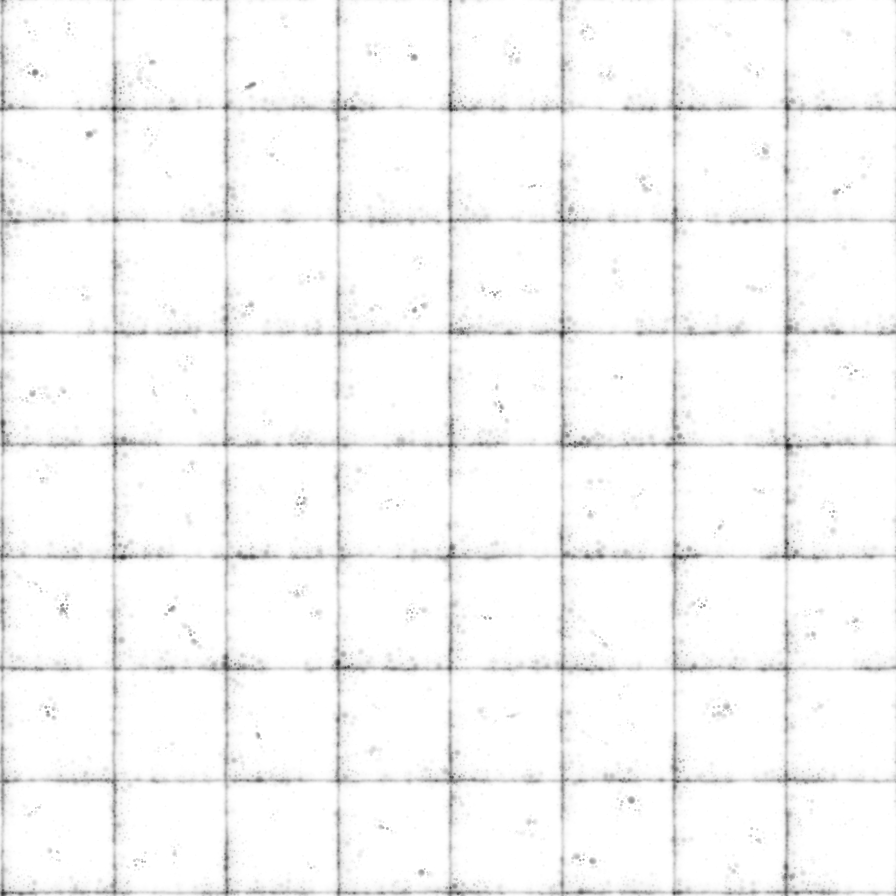
A Shadertoy shader for this texture map:

```glsl
// Tileable grid of white square tiles with sooty grey joints, corner grime and small scuffs.

const float GRID = 8.0;                        // tiles across and down
const vec2  JOINT_SHIFT = vec2(0.022, 0.030);  // joint position inside a tile cell
const float JOINT_WIDTH = 0.017;               // dark core, in tiles
const float HALO_INNER = 0.050;                // soft soot on the right / upper side
const float HALO_OUTER = 0.022;                // soft soot on the left / lower side
const float SPECKLE_REACH = 0.13;              // how far grains spread into a tile
const float WOBBLE = 0.005;                    // sideways drift of a joint
const float FINE_GRAINS = 232.0;               // grain cells across the canvas
const float COARSE_GRAINS = 104.0;
const int   SCUFFS = 3;                        // scuff candidates in each tile
const float SCUFF_INK = 0.75;
const float TAU = 6.2831853;

float hash(vec2 p) {
    vec3 q = fract(p.xyx * 0.1031);
    q += dot(q, q.yzx + 33.33);
    return fract((q.x + q.y) * q.z);
}

// Cellular noise: soft round grains of random size, wrapping after n cells.
float grains(vec2 uv, float n) {
    vec2 p = uv * n, cell = floor(p);
    float ink = 0.0;
    for (int j = -1; j <= 1; j++)
    for (int i = -1; i <= 1; i++) {
        vec2 c = cell + vec2(i, j);
        vec2 id = mod(c, n) + n;
        vec2 centre = c + vec2(hash(id + 3.7), hash(id + 91.3));
        float size = hash(id + 47.1);
        float radius = 0.25 + 0.65 * size;
        ink = max(ink, size * (1.0 - smoothstep(0.0, radius, distance(p, centre))));
    }
    return ink;
}

// Layered sines along a joint; whole cycles over the canvas, about -1 to 1.
float layeredSines(float along, float seed) {
    float sum = 0.0, freq = 5.0, gain = 0.42;
    for (int i = 0; i < 5; i++) {
        float phase = hash(vec2(seed, float(i) + 5.0));
        sum += gain * sin(TAU * (freq * along / GRID + phase));
        freq = floor(freq * 1.85) + 1.0;
        gain *= 0.8;
    }
    return sum;
}

// One family of joints: across is perpendicular to them, along runs with them.
float joints(float across, float along, float seed, float grain) {
    float line = floor(across + 0.5);
    float id = mod(line, GRID) + seed;
    float d = across - line + WOBBLE * layeredSines(along, id + 20.0);

    // Uneven wear, heaviest just after each crossing.
    float wear = smoothstep(-0.75, 1.0, layeredSines(along, id));
    float seg = floor(along), f = along - seg;
    float here = hash(vec2(id, mod(seg, GRID) + 60.0));
    float next = hash(vec2(id, mod(seg + 1.0, GRID) + 60.0));
    float corner = exp(-4.5 * f) * here + exp(-40.0 * (1.0 - f)) * next;
    float dirt = 0.65 * wear + 0.75 * corner;

    float core = exp(-d * d / (JOINT_WIDTH * JOINT_WIDTH));
    float halo = exp(-abs(d) / (d > 0.0 ? HALO_INNER : HALO_OUTER));
    float reach = d > 0.0 ? SPECKLE_REACH : 0.3 * SPECKLE_REACH;
    float speckle = exp(-d * d / (reach * reach)) * smoothstep(0.35, 0.85, grain);

    return core * (0.13 + 0.42 * dirt) * (0.8 + 0.4 * grain)
         + halo * (0.04 + 0.30 * dirt) * (0.6 + 0.8 * grain)
         + speckle * 0.38 * dirt * dirt;
}

// Short smudges at random places and angles, broken up by the grain.
float scuffs(vec2 local, vec2 tile, float grain) {
    float ink = 0.0;
    for (int i = 0; i < SCUFFS; i++) {
        vec2 id = tile + 13.0 * float(i + 1);
        vec2 centre = 0.2 + 0.6 * vec2(hash(id + 7.3), hash(id + 29.9));
        float angle = TAU * hash(id + 53.1);
        vec2 axis = vec2(cos(angle), sin(angle));
        vec2 q = local - centre;
        q = vec2(dot(q, axis), dot(q, vec2(-axis.y, axis.x)));
        q /= vec2(0.05 + 0.06 * hash(id + 71.7), 0.018 + 0.04 * hash(id + 83.9));
        float strength = hash(id + 101.3);
        ink += strength * strength * exp(-dot(q, q));
    }
    return SCUFF_INK * ink * smoothstep(0.22, 0.8, grain);
}

void mainImage(out vec4 fragColor, in vec2 fragCoord) {
    vec2 uv = fragCoord / iResolution.xy;
    vec2 p = uv * GRID - JOINT_SHIFT;
    vec2 tile = mod(floor(p), GRID);

    float fine = grains(uv, FINE_GRAINS);
    float coarse = grains(uv, COARSE_GRAINS);
    float grain = max(0.9 * fine, coarse);

    float ink = joints(p.x, p.y, 100.0, grain)
              + joints(p.y, p.x, 200.0, grain)
              + scuffs(fract(p), tile, grain);

    // Faint dust, then soft saturation so crossings stay grey.
    ink += 0.05 * smoothstep(0.8, 1.0, coarse);
    float shade = exp(-max(ink - 0.008, 0.0));
    fragColor = vec4(vec3(shade), 1.0);
}
```
